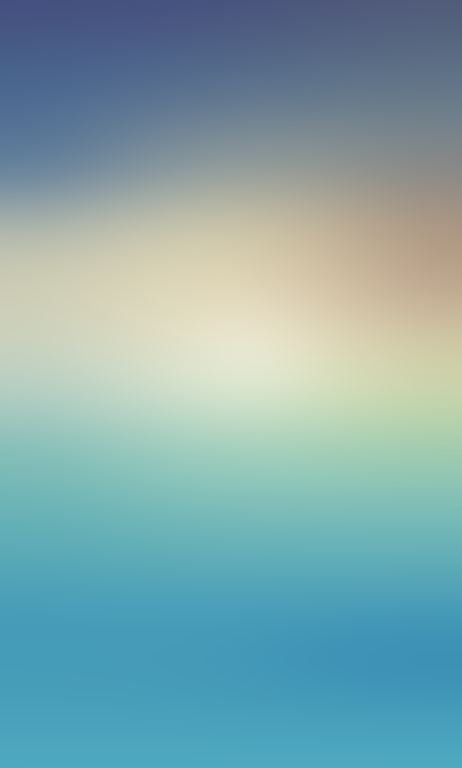
This background is drawn by a Shadertoy shader. Its source:

```glsl
// A blurred dusk over water: blue sky, pale horizon light and teal sea.
// A smooth vertical colour ramp sets the base; wide elliptical Gaussian
// tints then darken the edges and place the sun, rose haze and sea shadow.

const int LAST = 10;

// Evenly spaced ramp colours, from the bottom of the sea to the top of the sky
const vec3 RAMP[LAST + 1] = vec3[](
    vec3(0.306, 0.659, 0.750),
    vec3(0.278, 0.620, 0.725),
    vec3(0.294, 0.624, 0.722),
    vec3(0.427, 0.706, 0.722),
    vec3(0.620, 0.800, 0.738),
    vec3(0.840, 0.872, 0.775),
    vec3(0.886, 0.855, 0.728),
    vec3(0.827, 0.804, 0.682),
    vec3(0.561, 0.608, 0.612),
    vec3(0.337, 0.424, 0.557),
    vec3(0.267, 0.314, 0.502));

vec3 rampColor(int index) {
    return RAMP[clamp(index, 0, LAST)];
}

// Catmull-Rom curve through the ramp, free of visible bands at the stops
vec3 smoothRamp(float height) {
    float position = clamp(height, 0.0, 1.0) * float(LAST);
    int i = int(position);
    float t = position - float(i);
    vec3 a = rampColor(i - 1);
    vec3 b = rampColor(i);
    vec3 c = rampColor(i + 1);
    vec3 d = rampColor(i + 2);
    return b + 0.5 * t * (c - a
        + t * (2.0 * a - 5.0 * b + 4.0 * c - d
        + t * (3.0 * (b - c) + d - a)));
}

// Soft elliptical falloff: 1 at the centre, fading beyond the radii
float softGlow(vec2 p, vec2 center, vec2 radii) {
    vec2 q = (p - center) / radii;
    return exp(-dot(q, q));
}

void mainImage(out vec4 fragColor, in vec2 fragCoord) {
    vec2 uv = fragCoord / iResolution.xy;
    vec3 color = smoothRamp(uv.y);

    // Cool shade along the left edge
    color += vec3(-0.20, -0.13, -0.01)
        * softGlow(uv, vec2(0.0, 0.77), vec2(0.36, 0.11));
    color += vec3(-0.13, -0.07, -0.02)
        * softGlow(uv, vec2(0.0, 0.46), vec2(0.36, 0.17));

    // Rose haze and green light along the right edge
    color += vec3(-0.16, -0.22, -0.17)
        * softGlow(uv, vec2(1.02, 0.68), vec2(0.38, 0.13));
    color += vec3(-0.03, -0.02, -0.09)
        * softGlow(uv, vec2(1.0, 0.48), vec2(0.40, 0.10));

    // Warm grey in the upper right sky
    color += vec3(0.055, 0.045, -0.025)
        * softGlow(uv, vec2(1.0, 0.96), vec2(0.50, 0.14));

    // Deep blue shadow on the sea
    color += vec3(-0.04, -0.045, -0.012)
        * softGlow(uv, vec2(0.97, 0.14), vec2(0.45, 0.07));

    // Sun: a broad halo with a brighter core
    color += vec3(0.035, 0.030, 0.035)
        * softGlow(uv, vec2(0.53, 0.54), vec2(0.32, 0.13));
    color += vec3(0.020, 0.025, 0.045)
        * softGlow(uv, vec2(0.55, 0.545), vec2(0.15, 0.07));

    fragColor = vec4(clamp(color, 0.0, 1.0), 1.0);
}
```
